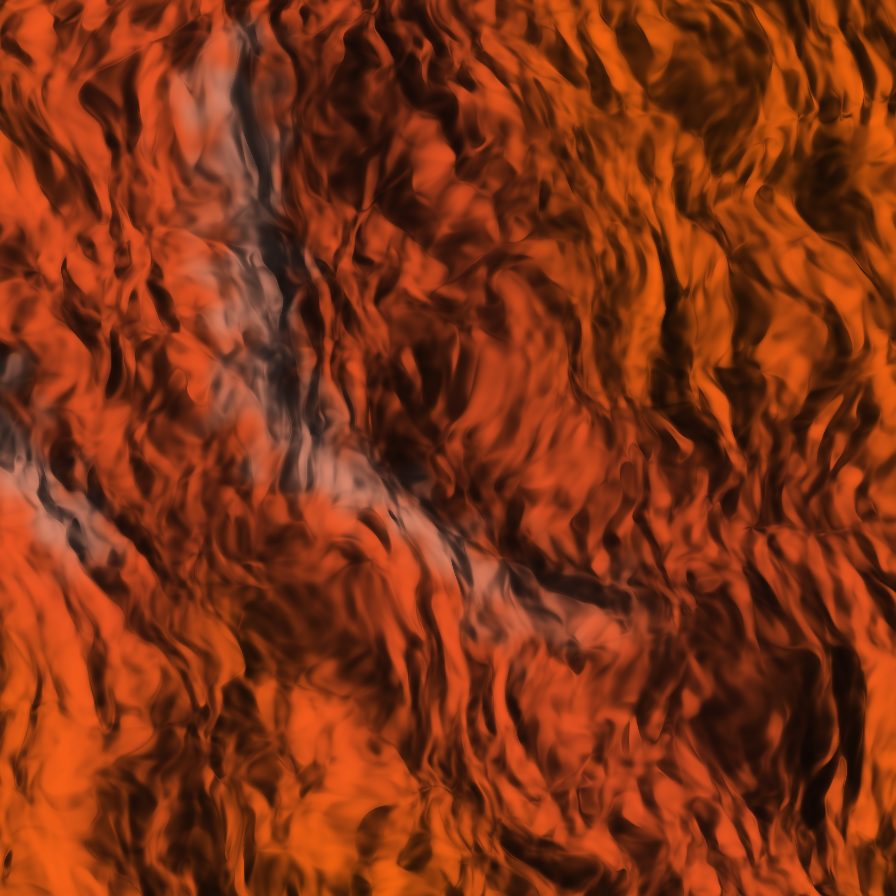
This texture is drawn by a Shadertoy shader. Its source:

```glsl
const vec2 UPHILL_TO_LIGHT = vec2(0.96, 0.24);
const vec3 LOW_ORANGE = vec3(1.02, 0.41, 0.04);
const vec3 MID_RUST = vec3(0.98, 0.34, 0.13);
const vec3 HIGH_GREY = vec3(0.84, 0.54, 0.44);
const vec3 HAZE = vec3(0.012, 0.010, 0.012);

vec2 hash2(vec2 p) {
    vec2 k = vec2(dot(p, vec2(127.1, 311.7)), dot(p, vec2(269.5, 183.3)));
    return fract(sin(k) * 43758.5453) * 2.0 - 1.0;
}

// Gradient noise: value in x, derivative in yz
vec3 noiseSlope(vec2 p) {
    vec2 i = floor(p), f = fract(p);
    vec2 u = f * f * f * (f * (f * 6.0 - 15.0) + 10.0);
    vec2 du = 30.0 * f * f * (f * (f - 2.0) + 1.0);
    vec2 ga = hash2(i), gb = hash2(i + vec2(1, 0));
    vec2 gc = hash2(i + vec2(0, 1)), gd = hash2(i + vec2(1, 1));
    float a = dot(ga, f), b = dot(gb, f - vec2(1, 0));
    float c = dot(gc, f - vec2(0, 1)), d = dot(gd, f - vec2(1, 1));
    float twist = a - b - c + d;
    float value = a + u.x * (b - a) + u.y * (c - a) + u.x * u.y * twist;
    vec2 slope = mix(mix(ga, gb, u.x), mix(gc, gd, u.x), u.y)
               + du * (u.yx * twist + vec2(b, c) - a);
    return vec3(value, slope);
}

// Uphill direction of crests lying where the noise is zero
vec2 ridgeSlope(vec2 p, float roundness) {
    vec3 n = noiseSlope(p);
    return -n.yz * n.x / sqrt(n.x * n.x + roundness);
}

// Slanted spurs, longer than wide
vec2 spurSlope(vec2 p, float frequency, float lean) {
    vec2 q = vec2(p.x + lean * p.y, 0.5 * p.y) * frequency;
    vec2 s = ridgeSlope(q + frequency, 0.006);
    return vec2(s.x, lean * s.x + 0.5 * s.y);
}

// Slope of grooves that run downhill, blended from randomly placed waves
vec2 gullySlope(vec2 p, vec2 across) {
    vec2 cell = floor(p), f = fract(p);
    float wave = 0.0, total = 0.0;
    for (int y = -1; y <= 1; y++) {
        for (int x = -1; x <= 1; x++) {
            vec2 o = vec2(x, y);
            vec2 d = f - o - 0.5 - 0.4 * hash2(cell + o);
            float w = exp(-2.5 * dot(d, d));
            wave += w * sin(6.2832 * dot(d, across));
            total += w;
        }
    }
    wave /= total;
    return across * wave / sqrt(wave * wave + 0.15);
}

// Shortest offset from a segment to p
vec2 segmentOffset(vec2 p, vec2 a, vec2 b) {
    vec2 ab = b - a;
    return p - a - ab * clamp(dot(p - a, ab) / dot(ab, ab), 0.0, 1.0);
}

vec2 nearer(vec2 a, vec2 b) {
    return dot(a, a) < dot(b, b) ? a : b;
}

vec2 mainCrest(vec2 p) {
    vec2 o = segmentOffset(p, vec2(0.27, 0.90), vec2(0.29, 0.56));
    o = nearer(o, segmentOffset(p, vec2(0.29, 0.56), vec2(0.47, 0.40)));
    return nearer(o, segmentOffset(p, vec2(0.47, 0.40), vec2(0.72, 0.30)));
}

vec2 crestSlope(vec2 offset) {
    float d = length(offset);
    return -offset / (d + 0.012) * exp(-7.0 * d);
}

vec2 warp(vec2 p, float frequency, float amount) {
    return p + amount * vec2(noiseSlope(p * frequency + 7.3).x,
                             noiseSlope(p * frequency + 31.7).x);
}

// Side ridges, spurs, then finer branching gullies
vec2 terrainSlope(vec2 p) {
    vec2 slope = 0.55 * ridgeSlope(p * 3.1 + 4.6, 0.002);
    slope += 0.45 * ridgeSlope(p * 6.7 + 19.2, 0.003);
    slope += 0.62 * spurSlope(p, 13.0, 0.3);
    slope += 0.52 * spurSlope(p, 25.0, 0.1);
    float frequency = 16.0, strength = 0.55;
    for (int i = 0; i < 2; i++) {
        vec2 across = vec2(slope.y, -slope.x) / (length(slope) + 0.2);
        slope += strength * gullySlope(p * frequency + 11.0 * float(i), across);
        frequency *= 2.1;
    }
    return slope + 0.22 * noiseSlope(p * 62.0).yz;
}

void mainImage(out vec4 fragColor, in vec2 fragCoord) {
    vec2 uv = fragCoord / iResolution.y;
    vec2 p = warp(warp(warp(uv, 5.0, 0.07), 17.0, 0.02), 40.0, 0.006);
    vec2 crest = mainCrest(p);
    vec2 sideCrest = segmentOffset(p, vec2(-0.03, 0.57), vec2(0.08, 0.40));
    float crestDistance = min(length(crest), length(sideCrest));

    // Light from the left, softly limited at both ends
    vec2 slope = terrainSlope(p) + 0.7 * (crestSlope(crest) + crestSlope(sideCrest));
    float facing = 1.1 * dot(slope, UPHILL_TO_LIGHT);
    float light = 0.5 + 0.5 * facing / sqrt(1.0 + facing * facing);

    // Soil: orange lowland, rust slopes, pale dusty summits
    float patches = noiseSlope(uv * 4.0 + 2.5).x;
    float dust = noiseSlope(uv * 22.0 + 9.1).x;
    float lowland = smoothstep(0.12, 0.50, crestDistance + 0.25 * patches);
    float summit = smoothstep(0.08, 0.0, crestDistance + 0.08 * dust);
    summit *= smoothstep(0.85, 0.40, uv.x);
    vec3 soil = mix(MID_RUST, LOW_ORANGE, lowland);
    soil = mix(soil, HIGH_GREY, 0.85 * summit);

    vec3 color = soil * mix(0.01, 1.0, light) + HAZE + 0.04 * summit;
    fragColor = vec4(color, 1.0);
}
```
